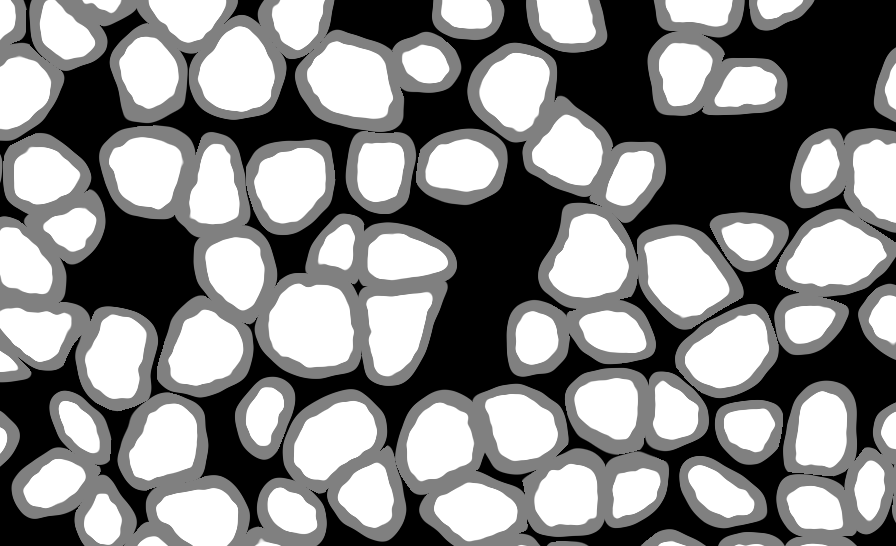
Give the GLSL for this pattern, as a Shadertoy shader.

```glsl
// Cross-section of packed grains: white cores with grey rims over black pores.
// A power diagram of jittered sites gives each grain its own cell; the grain is
// a smooth intersection of the cell's sides with an ellipse, roughened by noise.

float hash(vec2 p) {
    return fract(sin(dot(p, vec2(127.1, 311.7))) * 43758.5453);
}

float valueNoise(vec2 p) {
    vec2 i = floor(p), f = fract(p);
    f = f * f * (3.0 - 2.0 * f);
    return mix(mix(hash(i), hash(i + vec2(1, 0)), f.x),
               mix(hash(i + vec2(0, 1)), hash(i + vec2(1, 1)), f.x), f.y);
}

float smoothMin(float a, float b, float k) {
    float h = max(k - abs(a - b), 0.0) / k;
    return min(a, b) - 0.25 * k * h * h;
}

// Site of a grid cell: centre (xy), grain radius (z), 1 if a grain is present (w)
vec4 grainSite(vec2 id) {
    vec2 jitter = vec2(hash(id + 3.1), hash(id + 17.7)) - 0.5;
    vec2 centre = id + 0.5 + 0.66 * jitter + vec2(0.5 * mod(id.y, 2.0), 0.0);
    float radius = mix(0.40, 0.67, hash(id + 41.3));
    return vec4(centre, radius, step(0.1, hash(id + 73.9)));
}

// Power distance, which leaves more room to the larger grains
float power(vec2 p, vec4 site) {
    vec2 v = p - site.xy;
    return dot(v, v) - site.z * site.z;
}

// Approximate distance inside a randomly turned and stretched ellipse
float ellipseDepth(vec2 p, vec2 id, float radius) {
    float angle = 6.2832 * hash(id + 91.7);
    float stretch = mix(1.0, 1.3, hash(id + 57.1));
    vec2 scale = vec2(1.0 / stretch, stretch);
    vec2 axis = vec2(cos(angle), sin(angle));
    vec2 q = vec2(dot(p, axis), dot(p, vec2(-axis.y, axis.x))) * scale;
    float len = max(length(q), 0.001);
    return (radius - len) * len / max(length(q * scale), 0.001);
}

// Depth below the nominal grain boundary; negative in the pores
float grainDepth(vec2 p) {
    vec2 base = floor(p), ownId = base;
    vec4 own = vec4(0.0);
    float nearest = 1e3;

    // Find the cell that holds this point
    for (int y = -2; y <= 2; y++)
    for (int x = -2; x <= 2; x++) {
        vec2 id = base + vec2(x, y);
        vec4 site = grainSite(id);
        float d = power(p, site);
        if (d < nearest) {
            nearest = d;
            own = site;
            ownId = id;
        }
    }
    if (own.w < 0.5) return -1.0;

    // Trim the ellipse by the sides shared with the neighbours
    float depth = ellipseDepth(p - own.xy, ownId, own.z);
    for (int y = -2; y <= 2; y++)
    for (int x = -2; x <= 2; x++) {
        vec2 id = base + vec2(x, y);
        if (id == ownId) continue;
        vec4 site = grainSite(id);
        float side = (power(p, site) - nearest) / (2.0 * distance(site.xy, own.xy));
        side -= 0.06 * (1.0 - site.w); // pull back from empty cells
        depth = smoothMin(depth, side, 0.16);
    }
    return depth;
}

void mainImage(out vec4 fragColor, in vec2 fragCoord) {
    float cellsHigh = 6.5;
    float pixel = cellsHigh / iResolution.y;
    vec2 p = fragCoord * pixel + vec2(20.0, 8.0);

    // Bend the outlines into uneven, partly concave shapes
    vec2 bend = vec2(valueNoise(p * 1.7), valueNoise(p * 1.7 + 31.0)) - 0.5;
    float depth = grainDepth(p + 0.2 * bend);

    // Rough edges: fine on the core, coarser on the rim
    float coreEdge = depth - 0.10 + 0.05 * (valueNoise(p * 9.0) - 0.5);
    float rimEdge = depth + 0.03 + 0.035 * (valueNoise(p * 5.0 + 9.0) - 0.5);

    float core = smoothstep(-0.6 * pixel, 0.6 * pixel, coreEdge);
    float rim = smoothstep(-0.6 * pixel, 0.6 * pixel, rimEdge);

    vec3 poreBlack = vec3(0.0), rimGrey = vec3(0.5), coreWhite = vec3(1.0);
    vec3 colour = mix(mix(poreBlack, rimGrey, rim), coreWhite, core);
    fragColor = vec4(colour, 1.0);
}
```
